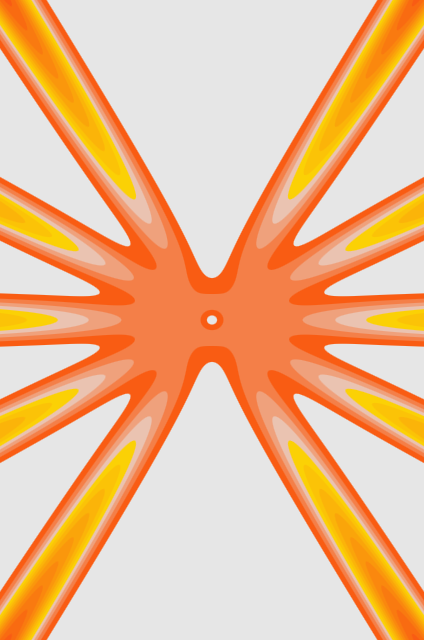
Give the GLSL for this background, as a Shadertoy shader.

```glsl
// Banded starburst: soft beams cross at the centre and grow stronger outward.
// Each beam has a Gaussian profile; their sum is cut into flat contour bands
// coloured red to pale, then yellow back to red.

const vec3 PAPER = vec3(0.900, 0.900, 0.900);
const vec3 RED = vec3(0.975, 0.362, 0.075);
const vec3 YELLOW = vec3(0.985, 0.820, 0.020);

const int LINES = 6;             // crossing lines, evenly turned
const int SHORT_LINE = 3;        // the vertical line, which fades near the centre
const float SHORT_GAIN = 1.3;
const float SHORT_REACH = 0.039;
const float BEAM_WIDTH = 0.0234; // Gaussian deviation, in canvas heights
const float BAND_STEP = 0.0482;  // strength between two contours
const float STRETCH_Y = 1.106;   // vertical squeeze of the pattern
const int PALE_BANDS = 4;        // bands from red towards paper
const int BANDS = 13;
const float PI = 3.14159265;

// Summed beam strength, measured in bands
float beamField(vec2 p) {
    float radius = length(p);
    float total = 0.0;
    for (int i = 0; i < LINES; i++) {
        float angle = PI * float(i) / float(LINES);
        float across = dot(p, vec2(-sin(angle), cos(angle))) / BEAM_WIDTH;
        float beam = exp(-0.5 * across * across);
        if (i == SHORT_LINE) {
            beam *= SHORT_GAIN * exp(-pow(radius / SHORT_REACH, 4.0));
        }
        total += beam;
    }
    return radius * total / BAND_STEP;
}

// Flat colour of one band, counted from the outer contour
vec3 bandColor(int band) {
    if (band <= PALE_BANDS) {
        return mix(RED, PAPER, float(band - 1) / float(PALE_BANDS));
    }
    int warm = band - PALE_BANDS - 1;
    return mix(YELLOW, RED, float(warm) / float(BANDS - PALE_BANDS - 1));
}

void mainImage(out vec4 fragColor, in vec2 fragCoord) {
    vec2 p = (fragCoord - 0.5 * iResolution.xy) / iResolution.y;
    p.y *= STRETCH_Y;

    float field = beamField(p);
    float edge = max(fwidth(field), 1e-4);

    // Stack the bands, each with a smoothed contour
    vec3 color = PAPER;
    for (int band = 1; band <= BANDS; band++) {
        float cover = clamp((field - float(band)) / edge + 0.5, 0.0, 1.0);
        color = mix(color, bandColor(band), cover);
    }
    fragColor = vec4(color, 1.0);
}
```
